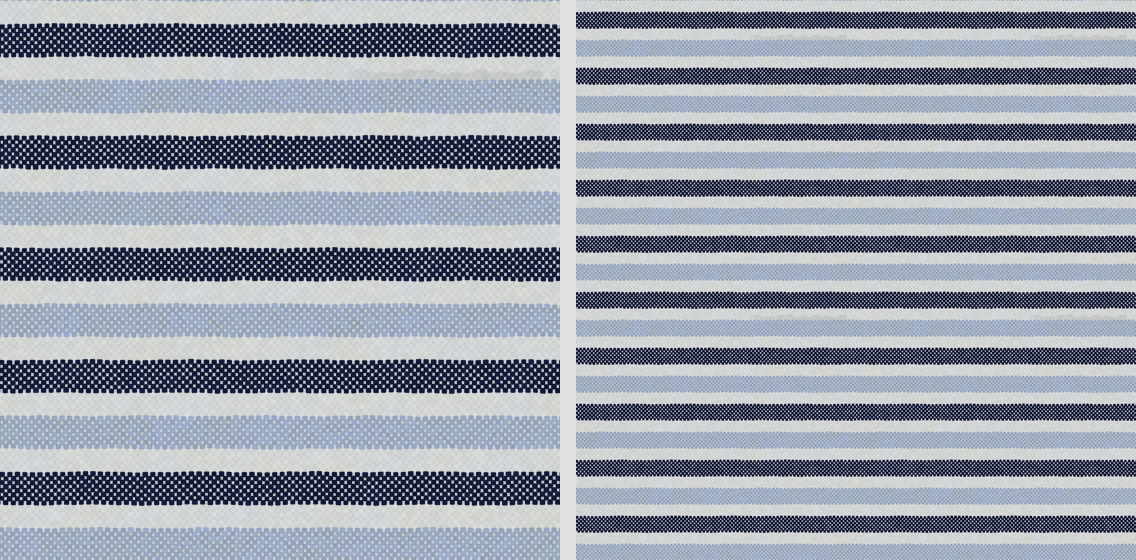
Left: one tile. Right: repeated 2 by 2.
This texture is drawn by a Shadertoy shader. Its source:

```glsl
// Plain-woven cotton with five repeats of navy and pale blue stripes on cream.
// Rounded weft floats sit in a checkerboard over a cream warp; the warp shows as
// small light dots, and the outermost floats give each stripe its toothed edge.

const vec2 THREADS = vec2(148.0, 140.0);  // warp columns, weft rows
const float ROWS_PER_REPEAT = 28.0;       // 8 navy, 6 cream, 8 blue, 6 cream

float hash(vec2 p) {
    vec3 h = fract(p.xyx * vec3(0.1031, 0.1030, 0.0973));
    h += dot(h, h.yzx + 33.33);
    return fract((h.x + h.y) * h.z);
}

// Soft blotches from warped sines; whole frequencies make them wrap.
float blotches(vec2 uv) {
    vec2 a = 6.2831853 * uv;
    float s = sin(3.0 * a.x + 2.0 * a.y + 2.0 * sin(2.0 * a.x - 3.0 * a.y));
    s += 0.7 * sin(7.0 * a.x - 5.0 * a.y + 2.0 * sin(4.0 * a.y + a.x));
    s += 0.5 * sin(13.0 * a.y + 11.0 * a.x + 2.0 * sin(9.0 * a.x - 6.0 * a.y));
    return s / 2.2;
}

float roundedBox(vec2 p, vec2 halfSize, float radius) {
    vec2 q = abs(p) - halfSize + radius;
    return length(max(q, 0.0)) + min(max(q.x, q.y), 0.0) - radius;
}

void mainImage(out vec4 fragColor, in vec2 fragCoord) {
    vec2 uv = fragCoord / iResolution.xy;
    float aa = 0.75 * THREADS.x / iResolution.x;
    float blotch = blotches(uv);

    // Thread space, rows counted downwards, with slightly wandering yarns
    vec2 p = vec2(uv.x, 1.0 - uv.y) * THREADS - vec2(0.0, 0.1);
    vec2 a = 6.2831853 * uv;
    p.y += 0.10 * sin(5.0 * a.x + 3.0 * sin(2.0 * a.y)) + 0.06 * sin(17.0 * a.x + 4.0 * a.y);
    p.x += 0.12 * sin(4.0 * a.y + 2.0 * sin(3.0 * a.x));

    // Gather the floats around this point
    float navy = 0.0, blue = 0.0, nearest = 1.0, tone = 0.5;
    for (int j = -1; j <= 1; j++) {
        for (int i = -1; i <= 1; i++) {
            vec2 cell = floor(p) + vec2(i, j);
            if (mod(cell.x + cell.y, 2.0) > 0.5) continue;
            float rnd = hash(mod(cell, THREADS));
            vec2 halfSize = vec2(0.69, 0.65) + 0.12 * (rnd - 0.5);
            float d = roundedBox(p - cell - 0.5, halfSize, 0.3);
            float cover = 1.0 - smoothstep(-aa, aa, d);
            float band = mod(cell.y, ROWS_PER_REPEAT);
            if (band >= 20.0) blue = max(blue, cover);
            else if (band >= 6.0 && band < 14.0) navy = max(navy, cover);
            if (d < nearest) { nearest = d; tone = rnd; }
        }
    }
    float relief = 1.0 - smoothstep(-0.5, 0.15, nearest);

    // Cream ground, cooler in some blotches
    vec3 color = mix(vec3(0.83, 0.84, 0.815), vec3(0.825, 0.84, 0.855), 0.5 + 0.5 * blotch);
    color *= 0.975 + 0.04 * relief + 0.03 * (tone - 0.5);

    // Faint grey smudge with a ragged upper edge above the top blue stripe
    float ragged = 17.8 + 0.4 * sin(9.0 * a.x) + 0.3 * sin(23.0 * a.x);
    float smudge = smoothstep(ragged - 0.3, ragged + 0.3, p.y) * (1.0 - smoothstep(19.8, 20.4, p.y));
    smudge *= smoothstep(0.61, 0.66, uv.x) * (1.0 - smoothstep(0.96, 0.975, uv.x));
    color *= 1.0 - 0.06 * smudge;

    // Dyed yarns: uneven fading in the blue, a slight sheen on the navy
    vec3 blueYarn = mix(vec3(0.565, 0.635, 0.715), vec3(0.575, 0.635, 0.765), 0.5 + 0.5 * blotch);
    blueYarn *= 0.96 + 0.07 * relief + 0.09 * (tone - 0.5);
    vec3 navyYarn = vec3(0.055, 0.075, 0.19) + vec3(0.03, 0.03, 0.045) * (relief * tone + 0.3 * blotch);
    color = mix(color, blueYarn, 0.97 * blue);
    color = mix(color, navyYarn, navy);

    // Fine fibre grain on a wrapping grid
    color *= 1.0 + 0.035 * (hash(floor(uv * 640.0) + 7.0) - 0.5);
    fragColor = vec4(color, 1.0);
}
```
